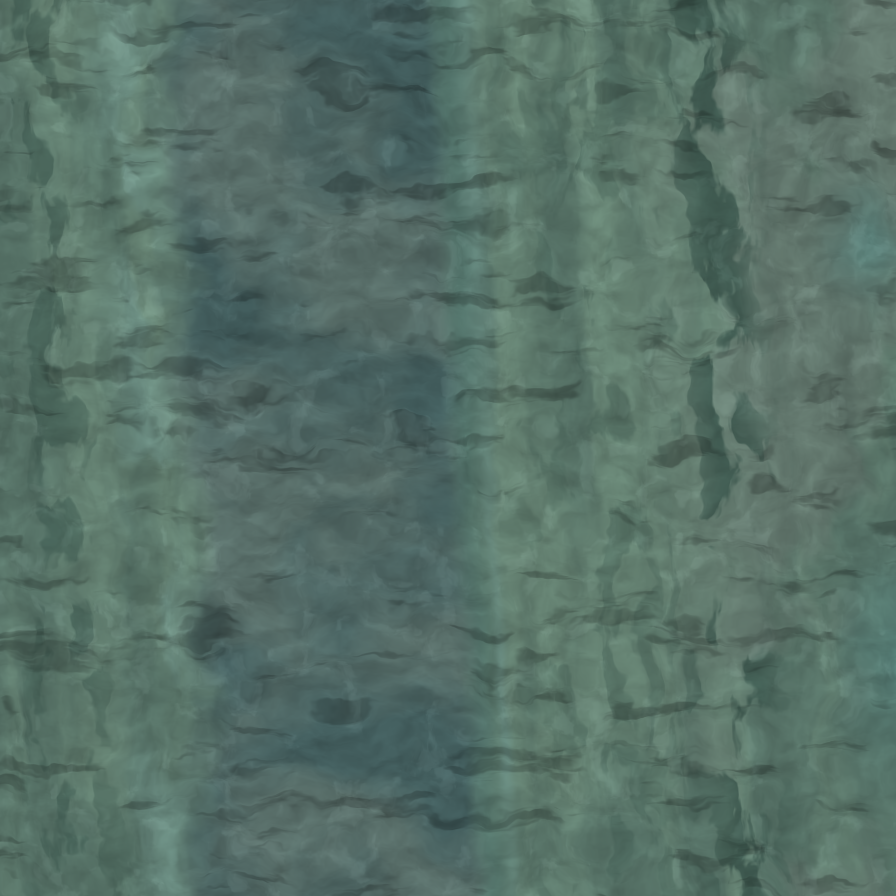
Give the GLSL for this texture, as a three.js fragment shader.

```glsl
// Weathered blue-green painted wall with vertical streaks, a slate panel, a pale ridge and dark cracks.
varying vec2 vUv;

const vec3 GREEN = vec3(0.340, 0.450, 0.405);
const vec3 OLIVE = vec3(0.385, 0.495, 0.435);
const vec3 GREY  = vec3(0.385, 0.460, 0.425);
const vec3 SLATE = vec3(0.345, 0.430, 0.410);
const vec3 DEEP  = vec3(0.260, 0.365, 0.365);
const vec3 MOSS  = vec3(0.225, 0.330, 0.295);
const vec3 PALE  = vec3(0.425, 0.560, 0.520);
const vec3 TEAL  = vec3(0.330, 0.510, 0.490);
const float SLANT = 0.055;

float hash(vec2 p) {
  return fract(sin(dot(p, vec2(127.1, 311.7))) * 43758.5453);
}

float noise(vec2 p) {
  vec2 cell = floor(p);
  vec2 f = fract(p);
  f = f * f * (3.0 - 2.0 * f);
  float low = mix(hash(cell), hash(cell + vec2(1.0, 0.0)), f.x);
  float high = mix(hash(cell + vec2(0.0, 1.0)), hash(cell + vec2(1.0, 1.0)), f.x);
  return mix(low, high, f.y);
}

float fbm(vec2 p) {
  float sum = 0.0;
  float gain = 0.533;
  for (int i = 0; i < 4; i++) {
    sum += gain * noise(p);
    p = p * 2.03 + vec2(17.3, 9.1);
    gain *= 0.5;
  }
  return sum;
}

float bell(float x, float center, float width) {
  float d = (x - center) / width;
  return exp(-d * d);
}

float spot(vec2 p, vec2 center, vec2 size) {
  return bell(p.x, center.x, size.x) * bell(p.y, center.y, size.y);
}

// Small relief lit from above: difference of two shifted noise samples
float relief(vec2 p, vec2 shift) {
  return fbm(p) - fbm(p + shift);
}

// Greenish plaster with vertical runs, greyer to the right
vec3 plaster(vec2 p, float s) {
  float runs = fbm(vec2(s * 26.0, p.y * 1.6));
  float blotch = fbm(p * vec2(9.0, 6.0) + 4.0);
  vec3 color = mix(GREEN, OLIVE, smoothstep(0.35, 0.65, 0.6 * runs + 0.4 * blotch));
  color = mix(color, GREY, smoothstep(0.42, 0.6, blotch) * smoothstep(0.66, 0.84, s) * 0.8);
  return color * (1.0 + 0.20 * (runs - 0.5));
}

// Slate panel crossed by sagging deep teal bands
vec3 panel(vec2 p, float s) {
  float sag = p.y + 0.25 * (s - 0.3);
  float bands = bell(sag, 0.63, 0.05) + bell(sag, 0.17, 0.05) + 0.7 * bell(sag, 0.98, 0.10);
  float blotch = fbm(p * vec2(8.0, 11.0) + 12.0);
  float depth = 0.7 * bands + 2.2 * (blotch - 0.47);
  depth += 0.35 * bell(s, 0.19, 0.035) + 0.3 * bell(s, 0.46, 0.04);
  return mix(SLATE, DEEP, clamp(depth, 0.0, 1.0));
}

void main() {
  vec2 uv = vUv;
  vec2 warp = vec2(fbm(uv * vec2(22.0, 17.0)), fbm(uv * vec2(18.0, 26.0) + 50.0)) - 0.5;
  vec2 p = uv + warp * vec2(0.035, 0.04);
  float drift = SLANT * (1.0 - uv.y);
  float s = p.x - drift;
  float straight = uv.x + 0.014 * warp.x - drift;

  // Ground areas
  float ragged = 0.10 * (fbm(p * vec2(14.0, 10.0) + 40.0) - 0.5);
  float inPanel = smoothstep(0.145, 0.215, s + ragged);
  inPanel *= 1.0 - smoothstep(0.47, 0.505, straight + 0.25 * ragged);
  vec3 color = mix(plaster(p, s), panel(p, s), inPanel);

  // Pale left run, and the ridge that narrows downwards
  float wear = smoothstep(0.38, 0.60, fbm(vec2(s * 18.0, p.y * 9.0) + 8.0));
  color = mix(color, PALE, 0.75 * wear * bell(s, 0.135, 0.035));
  float ridgeWidth = mix(0.006, 0.014, smoothstep(0.35, 0.65, uv.y));
  float ridge = bell(straight, 0.517, ridgeWidth) * mix(0.5, 1.0, wear);
  color = mix(color, PALE, 0.8 * ridge);
  color = mix(color, TEAL * 0.9, 0.35 * bell(straight, 0.497, 0.018));

  // Teal stains along the right edge
  float stain = spot(p, vec2(0.97, 0.73), vec2(0.035, 0.06));
  stain += spot(p, vec2(1.0, 0.26), vec2(0.05, 0.10));
  color = mix(color, TEAL, 0.65 * min(stain, 1.0));

  // Mossy cracks: many small broken chips gathered in vertical zones
  float chips = fbm(vec2(s * 42.0, p.y * 17.0) + 23.0);
  float zone = bell(s, 0.785, 0.042) + 0.7 * bell(s, 0.03, 0.055) + 0.4 * bell(s, 0.64, 0.10);
  float crack = smoothstep(0.50, 0.62, chips + 0.13 * (zone - 0.5)) * min(zone, 1.0);
  color = mix(color, MOSS, 0.85 * crack);

  // Fine flakes: upright on the plaster, lying flat in the panel
  float upright = fbm(p * vec2(58.0, 30.0) + 3.0);
  float lying = fbm(p * vec2(28.0, 52.0) + 7.0);
  float flakes = mix(mix(upright, lying, 0.4), lying, inPanel) - 0.5;
  float bumps = relief(p * vec2(32.0, 46.0) + 15.0, vec2(0.12, -0.4));

  // Short dark strokes and small pale glints
  float strokes = smoothstep(0.60, 0.74, fbm(p * vec2(13.0, 48.0) + 77.0));
  float glints = smoothstep(0.58, 0.76, fbm(p * vec2(46.0, 40.0) + 61.0));
  color *= 1.0 + 0.32 * flakes + 0.20 * bumps - 0.20 * strokes;
  color += 0.04 * glints * vec3(0.9, 1.0, 1.0);

  gl_FragColor = vec4(color, 1.0);
}
```
